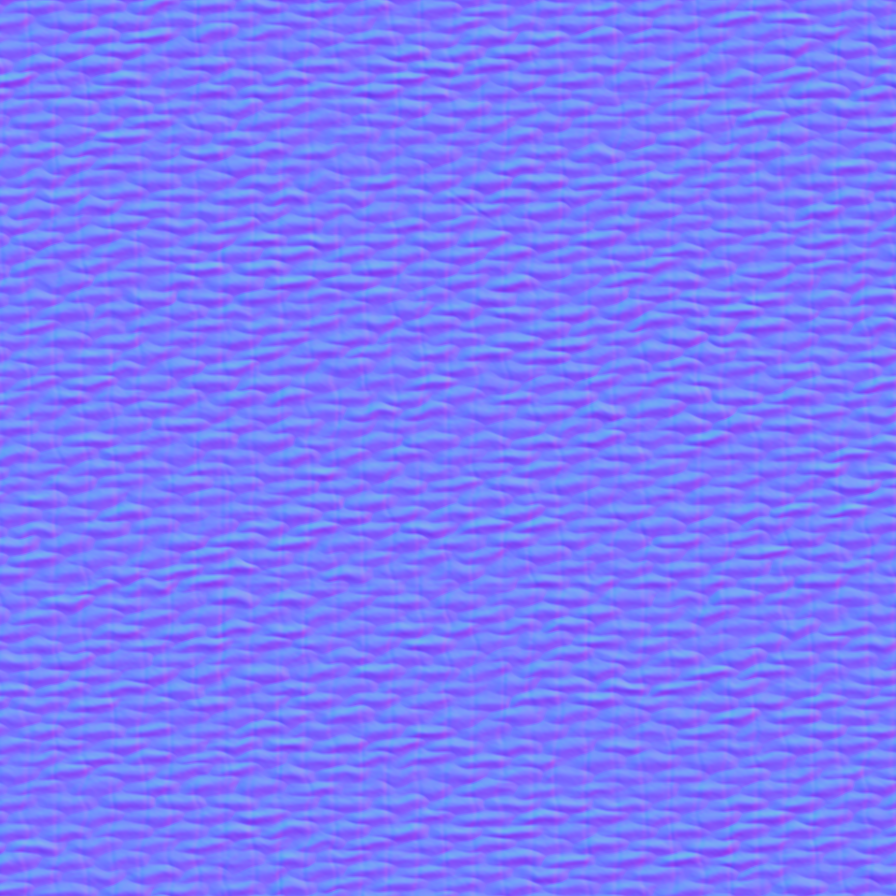
This texture map is drawn by a Shadertoy shader. Its source:

```glsl
const vec2 THREADS = vec2(32.0, 62.0);                   // warp columns, weft rows
const vec2 CELL = vec2(THREADS.y / THREADS.x, 1.0);      // cell size, in weft rows
const vec2 LEAN = vec2(-0.013, -0.027);                  // average tilt of the surface

float hash(vec2 p) {
    vec3 q = fract(vec3(p.xyx) * 0.1031);
    q += dot(q, q.yzx + 33.33);
    return fract((q.x + q.y) * q.z);
}

float noise(vec2 p) {
    vec2 cell = floor(p);
    vec2 f = fract(p);
    f = f * f * (3.0 - 2.0 * f);
    float low = mix(hash(cell), hash(cell + vec2(1, 0)), f.x);
    float high = mix(hash(cell + vec2(0, 1)), hash(cell + vec2(1, 1)), f.x);
    return mix(low, high, f.y);
}

// Long thread float: flat along its length, pinched hard at its right end
float threadFloat(vec2 q, float tilt, float halfHeight) {
    q.y -= tilt * q.x;
    float halfWidth = q.x > 0.0 ? 1.35 : 1.75;
    vec2 d = q / vec2(halfWidth, halfHeight);
    d *= d;
    return exp(-d.x * d.x - 1.2 * d.y);
}

// Plain weave: floats sit on every second cell, staggered by row
float weave(vec2 p) {
    vec2 base = floor(p / CELL);
    float height = 0.0;
    for (int j = -1; j <= 1; j++) {
        for (int i = -2; i <= 2; i++) {
            vec2 id = base + vec2(i, j);
            if (mod(id.x + id.y, 2.0) > 0.5) continue;
            float a = hash(id + 17.0);
            float b = hash(id + 71.0);
            vec2 jitter = (vec2(a, b) - 0.5) * vec2(0.4, 0.22);
            vec2 centre = (id + 0.5) * CELL + jitter;
            float bump = threadFloat(p - centre, mix(0.03, 0.17, b), mix(0.4, 0.54, a));
            height = max(height, bump * mix(0.7, 1.2, hash(id + 133.0)));
        }
    }
    return height;
}

// Narrow dent between warp columns
float warpGroove(float x) {
    float d = abs(fract(x / CELL.x + 0.5) - 0.5) * CELL.x;
    return exp(-d * d * 22.0);
}

float crease(float d, float width) {
    return exp(-d * d / (width * width));
}

float clothHeight(vec2 p) {
    // Threads wander slowly and wobble a little
    vec2 drift = vec2(noise(p * 0.11 + 5.0), noise(p * 0.13 + 40.0)) - 0.5;
    vec2 wobble = vec2(noise(p * 0.7 + 60.0), noise(p * vec2(0.8, 0.6) + 25.0)) - 0.5;
    vec2 q = p + drift * vec2(0.5, 0.5) + wobble * vec2(0.6, 0.35);
    float streak = noise(vec2(q.x * 0.12, (q.y - 0.25 * q.x) * 0.4) + 90.0);
    float height = weave(q) * mix(0.14, 0.2, streak);
    height -= 0.024 * warpGroove(q.x);

    // Fibres and fine grain
    height += 0.05 * noise(vec2(q.x * 0.8, (q.y - 0.15 * q.x) * 1.7));
    height += 0.02 * noise(q * vec2(1.8, 3.6) + 200.0);
    height += 0.007 * noise(p * vec2(4.0, 5.5) + 310.0);

    // Faint folds across, one down, and a short scratch
    vec2 uv = p / THREADS.y;
    height -= 0.03 * crease(p.y - 0.89 * THREADS.y, 0.22);
    height -= 0.03 * crease(p.y - 0.345 * THREADS.y, 0.22);
    height -= 0.02 * crease(p.x - 0.247 * THREADS.y, 0.22);
    float scratch = (uv.y - 0.77 + 0.65 * (uv.x - 0.525)) * THREADS.y;
    height -= 0.04 * crease(scratch, 0.2) * crease(uv.x - 0.525, 0.025);
    return height;
}

// Surface slope by central differences
vec2 slope(vec2 p, float e) {
    vec2 dx = vec2(e, 0.0);
    vec2 dy = vec2(0.0, e);
    return vec2(clothHeight(p + dx) - clothHeight(p - dx),
                clothHeight(p + dy) - clothHeight(p - dy)) / (2.0 * e);
}

void mainImage(out vec4 fragColor, in vec2 fragCoord) {
    vec2 uv = fragCoord / iResolution.xy;
    vec2 p = uv * THREADS * CELL;
    vec3 normal = normalize(vec3(-slope(p, 0.1), 1.0));
    vec3 colour = normal * 0.5 + 0.5;
    colour.xy += LEAN;
    fragColor = vec4(clamp(colour, 0.0, 1.0), 1.0);
}
```
